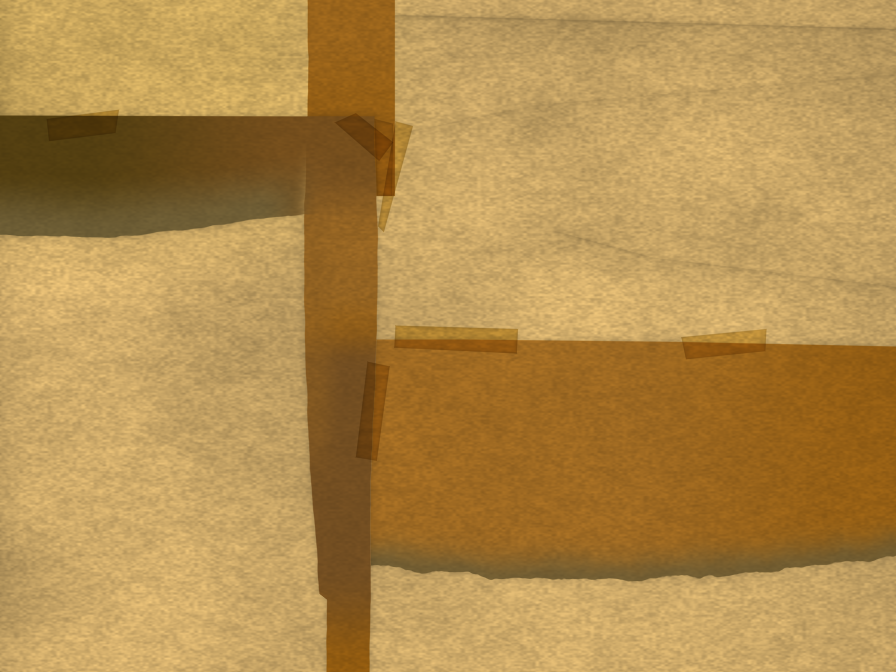
A WebGL 1 fragment shader for this texture:

```glsl
precision highp float;
// Sheets of kraft paper lit from behind: overlaps form dark brown bands.
// Ramps shape the torn borders, convex quads make the tape, and layered
// value noise gives the fibres, the mottling and the uneven light.
uniform vec2 u_resolution;

const float HEIGHT = 5.76;                      // canvas height in scene units
const vec3 PAPER = vec3(0.805, 0.665, 0.410);
const vec3 BROWN = vec3(0.625, 0.420, 0.145);
const vec3 AMBER = vec3(0.570, 0.355, 0.060);
const vec3 UMBER = vec3(0.450, 0.305, 0.130);
const vec3 OLIVE = vec3(0.325, 0.245, 0.065);
const vec3 ASH = vec3(0.435, 0.375, 0.220);
const vec3 TAPE_TINT = vec3(0.910, 0.820, 0.500);
const float GRAIN = 0.30;
const float TEAR = 0.045;

float hash(vec2 p) {
  vec3 q = fract(vec3(p.xyx) * 0.1031);
  q += dot(q, q.yzx + 33.33);
  return fract((q.x + q.y) * q.z);
}

float noise(vec2 p) {
  vec2 i = floor(p), f = fract(p);
  f = f * f * (3.0 - 2.0 * f);
  return mix(mix(hash(i), hash(i + vec2(1.0, 0.0)), f.x),
             mix(hash(i + vec2(0.0, 1.0)), hash(i + 1.0), f.x), f.y);
}

float fbm(vec2 p) {
  float sum = 0.0, amp = 0.5;
  for (int i = 0; i < 4; i++) {
    sum += amp * noise(p);
    p = p * 2.03 + 17.3;
    amp *= 0.5;
  }
  return sum;
}

float ramp(float a, float b, float t) { return clamp((t - a) / (b - a), 0.0, 1.0); }

// Antialiased coverage of the positive side of a distance.
float cover(float d) {
  float w = 0.8 * HEIGHT / u_resolution.y;
  return smoothstep(-w, w, d);
}

float leftOf(vec2 p, vec2 a, vec2 b) {
  vec2 d = normalize(b - a);
  return dot(p - a, vec2(-d.y, d.x));
}

// Lays a translucent quad (clockwise corners) over the colour.
vec3 tape(vec3 col, vec2 p, vec2 a, vec2 b, vec2 c, vec2 d, float strength) {
  float dist = max(max(leftOf(p, a, b), leftOf(p, b, c)),
                   max(leftOf(p, c, d), leftOf(p, d, a)));
  float rim = 0.16 * exp(-abs(dist) * 70.0);
  float streak = 0.95 + 0.10 * noise(p * vec2(9.0, 30.0));
  return mix(col, col * mix(vec3(1.0), TAPE_TINT, strength) * streak * (1.0 - rim), cover(-dist));
}

// Fold: a fine dark line with a soft shade under it, limited to x0..x1.
float fold(vec2 p, float y, float x0, float x1, float width) {
  float d = y - p.y;
  float span = smoothstep(x0, x0 + 0.3, p.x) * (1.0 - smoothstep(x1 - 0.3, x1, p.x));
  return span * (exp(-abs(d) * 60.0) + 0.65 * cover(d) * exp(-d / width));
}

void main() {
  vec2 p = gl_FragCoord.xy / u_resolution.y * HEIGHT;
  float x = p.x, y = p.y;
  float ragged = fbm(p * 5.0) - 0.47;

  // Bare paper with broad light, shadows and folds.
  float light = 1.0 + 0.22 * (fbm(p * vec2(0.8, 1.3) + 4.0) - 0.47);
  light -= 0.10 * exp(-dot(p - vec2(2.2, 2.65), p - vec2(2.2, 2.65)) * 1.2);
  light += 0.07 * exp(-pow((y - 3.45) / 0.35, 2.0)) * (1.0 - smoothstep(1.6, 2.6, x));
  light -= 0.10 * exp(-x * 5.0) + 0.05 * smoothstep(6.0, 7.68, x);
  float right = step(3.3, x);
  light -= 0.13 * right * fold(p, 5.63 - 0.028 * (x - 3.4), 3.1, 8.5, 0.25);
  light -= 0.06 * right * fold(p, 4.61 + 0.25 * ramp(3.4, 4.6, x) + 0.26 * ramp(4.6, 7.68, x), 3.2, 8.5, 0.2);
  light -= 0.09 * fold(p, 3.78 - 0.23 * ramp(4.75, 5.6, x) - 0.25 * ramp(5.6, 7.68, x), 4.6, 8.5, 0.15);
  vec3 col = PAPER * light;
  col.b -= 0.04 * smoothstep(3.0, 5.0, y) * (1.0 - smoothstep(2.0, 4.0, x));

  // Outlines of the vertical strip.
  float stripL = 2.80 - 0.06 * ramp(0.62, 0.67, y) - 0.08 * ramp(0.67, 1.76, y)
    - 0.05 * ramp(1.76, 2.9, y) + 0.03 * ramp(3.9, 4.8, y) + 0.02 * ragged;
  float stripR = 3.17 + 0.01 * ramp(0.0, 1.8, y) + 0.04 * ramp(1.8, 2.5, y)
    + 0.02 * ramp(2.6, 3.7, y) - 0.03 * ramp(3.8, 4.4, y) + 0.015 * ragged;

  // Upper strip, reaching down behind the joint.
  float upper = min(min(x - stripL, 3.385 - x), y - 4.08);
  vec3 upperCol = mix(BROWN, AMBER, 0.45 + 0.3 * smoothstep(5.5, 4.8, y));
  col = mix(col, upperCol, cover(upper));

  // Right block with a smoky lower border.
  float blockTop = 2.85 - 0.02 * ramp(4.0, 5.8, x) - 0.04 * ramp(5.8, 7.68, x);
  float blockLow = 0.90 - 0.09 * ramp(3.3, 4.3, x) - 0.02 * ramp(4.8, 5.5, x)
    + 0.13 * ramp(5.6, 7.1, x) + 0.08 * ramp(7.1, 7.68, x) + TEAR * 2.0 * ragged;
  float block = min(min(blockTop - y, y - blockLow), x - stripR);
  vec3 blockCol = mix(BROWN, AMBER, 0.15 + 0.65 * smoothstep(5.2, 7.6, x));
  blockCol *= 1.0 + 0.10 * (fbm(p * 1.1) - 0.47);
  blockCol = mix(blockCol, ASH * 0.95, 0.85 * exp(-pow(max(y - blockLow, 0.0) / 0.19, 2.0)));
  col *= 1.0 - 0.10 * exp(-abs(block) * 28.0);
  col = mix(col, blockCol, cover(block));

  // Lower strip, dim beside the block and again under the corner.
  vec3 stripCol = mix(AMBER, UMBER, smoothstep(0.0, 0.9, y) * (1.0 - smoothstep(2.6, 3.1, y)));
  stripCol = mix(stripCol, BROWN * 0.94, smoothstep(2.7, 3.3, y));
  stripCol = mix(stripCol, BROWN * 0.88, 0.6 * smoothstep(2.95, 2.7, x) * smoothstep(1.4, 2.4, y));
  stripCol = mix(stripCol, UMBER, smoothstep(3.7, 4.6, y));
  float strip = min(min(x - stripL, stripR - x), 4.76 - y);

  // Left band, olive on top and ashen along its torn underside.
  float bandLow = 3.75 - 0.03 * ramp(0.0, 0.9, x) + 0.11 * ramp(0.9, 1.9, x)
    + 0.10 * ramp(1.9, 2.6, x) + TEAR * ragged;
  float band = min(min(4.77 - 0.003 * x - y, y - bandLow), stripR - x);
  vec3 bandCol = mix(OLIVE, UMBER * vec3(1.02, 1.0, 0.85), smoothstep(0.6, 2.7, x));
  bandCol = mix(bandCol, ASH, 0.9 * smoothstep(0.55, 0.05, y - bandLow) * smoothstep(2.9, 2.2, x));
  col *= 1.0 - 0.12 * exp(-abs(max(strip, band)) * 30.0);
  col = mix(col, stripCol, cover(strip));
  float bandBlend = mix(1.0, smoothstep(3.8, 4.6, y), smoothstep(2.5, 2.75, x));
  col = mix(col, bandCol, cover(band) * bandBlend);

  // Tape over the joints.
  col = tape(col, p, vec2(0.40, 4.74), vec2(1.02, 4.82), vec2(0.99, 4.62), vec2(0.42, 4.55), 0.9);
  col = tape(col, p, vec2(3.39, 4.72), vec2(3.54, 4.68), vec2(3.29, 3.77), vec2(3.24, 3.82), 0.9);
  col = tape(col, p, vec2(3.21, 4.74), vec2(3.37, 4.70), vec2(3.36, 4.08), vec2(3.23, 4.08), 0.4);
  col = tape(col, p, vec2(2.87, 4.71), vec2(3.05, 4.79), vec2(3.37, 4.54), vec2(3.25, 4.38), 1.0);
  col = tape(col, p, vec2(3.39, 2.97), vec2(4.44, 2.94), vec2(4.43, 2.73), vec2(3.38, 2.78), 1.0);
  col = tape(col, p, vec2(5.84, 2.87), vec2(6.57, 2.94), vec2(6.56, 2.75), vec2(5.88, 2.68), 0.9);
  col = tape(col, p, vec2(3.15, 2.66), vec2(3.34, 2.62), vec2(3.23, 1.81), vec2(3.05, 1.84), 1.0);

  // Fibres and speckle, weaker where the paper is doubled.
  float fibre = 0.6 * noise(p * vec2(28.0, 52.0)) + 0.4 * noise(p.yx * vec2(70.0, 38.0) + 9.0);
  float mottle = fbm(p * vec2(7.0, 11.0)) - 0.47;
  float bare = smoothstep(0.45, 0.75, col.r);
  col *= 1.0 + GRAIN * mix(0.4, 0.8, bare) * (fibre - 0.5 + 0.5 * mottle);
  gl_FragColor = vec4(clamp(col, 0.0, 1.0), 1.0);
}
```
